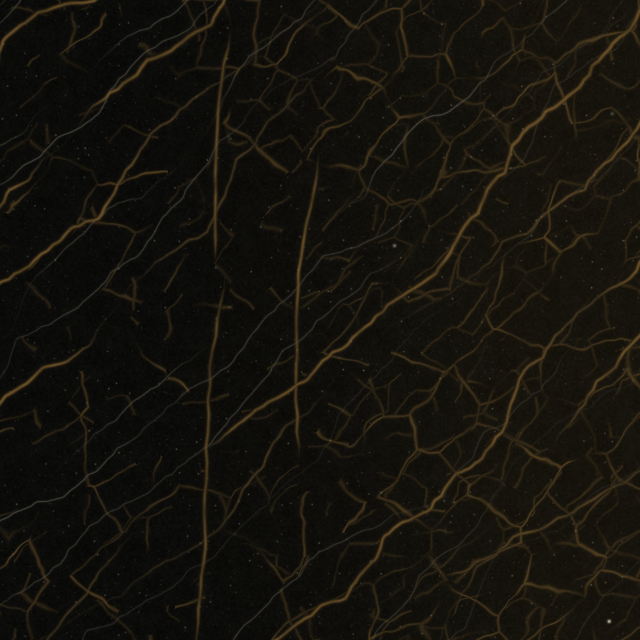
Reproduce this texture procedurally as a WebGL 1 fragment shader.

```glsl
precision highp float;
uniform vec2 u_resolution;

const vec3 BLACK = vec3(0.041, 0.041, 0.034);
const vec3 BROWN = vec3(0.086, 0.075, 0.048);
const vec3 GOLD = vec3(0.39, 0.295, 0.145);
const vec3 GREY = vec3(0.34, 0.33, 0.29);
const vec3 SPECK = vec3(0.75, 0.74, 0.66);
const float GRAIN = 0.024;
const float VEIN_WIDTH = 0.0027;
const float HAIR_WIDTH = 0.0014;
const float CRACK_WIDTH = 0.0021;
const int DIAGONALS = 13;
const int UPRIGHTS = 3;
const vec2 ALONG = vec2(0.743, 0.669);
const mat2 TO_VEIN = mat2(ALONG.x, -ALONG.y, ALONG.y, ALONG.x);
const vec2 STRETCH = vec2(0.8, 1.1);

float hash(vec2 p) {
  vec3 a = fract(p.xyx * vec3(0.1031, 0.1030, 0.0973));
  a += dot(a, a.yzx + 33.33);
  return fract((a.x + a.y) * a.z);
}

vec2 hash2(vec2 p) { return vec2(hash(p), hash(p + 71.7)); }

float noise(vec2 p) {
  vec2 i = floor(p), f = fract(p);
  f *= f * (3.0 - 2.0 * f);
  return mix(mix(hash(i), hash(i + vec2(1, 0)), f.x),
             mix(hash(i + vec2(0, 1)), hash(i + 1.0), f.x), f.y);
}

// Angular one-dimensional noise, centred on zero
float zigzag(float x, float seed) {
  float i = floor(x), f = x - i;
  f = mix(f, smoothstep(0.0, 1.0, f), 0.3);
  return mix(hash(vec2(i, seed)), hash(vec2(i + 1.0, seed)), f) - 0.5;
}

float wander(float s, float seed) {
  return 0.11 * zigzag(s * 3.0, seed) + 0.042 * zigzag(s * 9.0, seed + 20.3)
       + 0.014 * zigzag(s * 27.0, seed + 40.7) + 0.004 * zigzag(s * 80.0, seed + 60.1);
}

float line(float d, float width) {
  d /= width;
  return exp(-d * d) + 0.06 * exp(-0.15 * d * d);
}

// Long slanting veins: x is gold, y is the grey hair where the gold fades
vec2 diagonalVeins(vec2 p, float family, float goldShare) {
  vec2 q = TO_VEIN * p, veins = vec2(0.0);
  for (int i = 0; i < DIAGONALS; i++) {
    float seed = float(i) * 3.7 + family;
    float lane = (float(i) + 0.2 + 0.6 * hash(vec2(seed, 2.0))) / float(DIAGONALS);
    float bend = wander(q.x, seed);
    float slope = (wander(q.x + 0.002, seed) - bend) / 0.002;
    float d = (q.y - mix(-0.75, 0.8, lane) - bend) / sqrt(1.0 + slope * slope);
    float patchy = noise(vec2(q.x * 5.0 + seed, seed));
    float shown = smoothstep(0.25, 0.7, patchy) * step(hash(vec2(seed, 9.0)), goldShare);
    float gold = shown * line(d, VEIN_WIDTH * mix(0.6, 1.15, patchy));
    float hair = (1.0 - shown) * smoothstep(0.2, 0.8, patchy) * line(d, HAIR_WIDTH);
    veins = max(veins, vec2(gold, hair));
  }
  return veins;
}

// Nearly straight upright veins with tapered ends
float uprightVeins(vec2 p) {
  float veins = 0.0;
  for (int i = 0; i < UPRIGHTS; i++) {
    float k = float(i);
    float middle = 0.27 + 0.25 * k, reach = 0.31 - 0.06 * k;
    float h = (p.y - middle) / reach;
    float x = 0.32 + 0.14 * mod(k, 2.0) + 0.01 * k + 0.02 * h + 0.012 * h * h
            + 0.02 * zigzag(p.y * 7.0, k + 3.0) + 0.003 * zigzag(p.y * 40.0, k);
    float taper = 1.0 - smoothstep(0.7, 1.0, abs(h));
    float fade = 0.65 + 0.35 * noise(vec2(p.y * 9.0, k));
    veins = max(veins, fade * taper * line(p.x - x, VEIN_WIDTH * mix(0.6, 1.0, taper)));
  }
  return veins;
}

vec2 site(vec2 cell) { return cell + 0.1 + 0.8 * hash2(cell); }

// Broken cell borders, sparse on the left and dense on the right
float cracks(vec2 p, float scale, float share) {
  vec2 q = (TO_VEIN * p + 3.0) * STRETCH * scale;
  vec2 home = floor(q), nearest = home;
  float best = 9.0;
  for (int j = -1; j <= 1; j++) for (int i = -1; i <= 1; i++) {
    vec2 cell = home + vec2(i, j);
    float d = distance(q, site(cell));
    if (d < best) { best = d; nearest = cell; }
  }
  vec2 center = site(nearest);
  float result = 0.0;
  for (int j = -2; j <= 2; j++) for (int i = -2; i <= 2; i++) {
    vec2 cell = nearest + vec2(i, j);
    vec2 other = site(cell), gap = other - center;
    if (dot(gap, gap) < 0.0001) continue;
    vec2 border = 0.5 * (center + other);
    float x = ((border / (STRETCH * scale) - 3.0) * TO_VEIN).x;
    float key = hash(cell + nearest + scale);
    if (key > share * mix(0.27, 1.0, smoothstep(0.3, 0.7, x))) continue;
    float d = dot(border - q, normalize(gap)) / scale;
    result = max(result, mix(0.45, 1.0, fract(key * 37.0)) * line(d, CRACK_WIDTH));
  }
  return result * smoothstep(0.05, 0.55, noise(p * 17.0 + scale));
}

float specks(vec2 p, float scale, float share, float radius) {
  vec2 cell = floor(p * scale);
  vec2 spot = (cell + 0.2 + 0.6 * hash2(cell + scale)) / scale;
  float key = hash(cell + 13.1) / share;
  return step(key, 1.0) * (0.15 + 0.85 * key * key) * exp(-pow(distance(p, spot) / radius, 2.0));
}

void main() {
  vec2 p = gl_FragCoord.xy / u_resolution;

  // Ground with a warm right side and fine grain
  float warmth = smoothstep(0.2, 0.95, p.x + 0.15 * (noise(p * 4.0) - 0.5));
  vec3 color = mix(BLACK, BROWN, warmth);
  color += GRAIN * (noise(p * 330.0) - 0.5) + 0.012 * (noise(p * 60.0) - 0.5);

  // Veins and cracks
  vec2 warp = vec2(noise(p * 22.0), noise(p * 22.0 + 50.0)) - 0.5;
  vec2 ripple = vec2(noise(p * 70.0), noise(p * 70.0 + 30.0)) - 0.5;
  vec2 bent = p + 0.018 * warp + 0.005 * ripple;
  vec2 diagonal = diagonalVeins(p, 5.0, 0.75);
  float hairs = max(diagonal.y, diagonalVeins(p, 90.0, 0.0).y * (1.0 - 0.7 * p.x));
  float network = max(0.7 * cracks(bent, 11.5, 0.92), 0.42 * cracks(bent, 21.0, 0.6));
  float gold = max(max(diagonal.x, uprightVeins(p)), network);
  gold *= 0.65 + 0.5 * noise(p * 45.0);
  color = mix(color, GREY, 0.6 * hairs);
  color = mix(color, GOLD, clamp(gold, 0.0, 1.0));

  // Dust
  float dust = 0.35 * specks(p, 63.0, 0.18, 0.0014) + 0.2 * specks(p, 110.0, 0.15, 0.001)
             + specks(p, 7.0, 0.07, 0.0028);
  color = mix(color, SPECK, min(dust, 1.0));
  gl_FragColor = vec4(color, 1.0);
}
```
